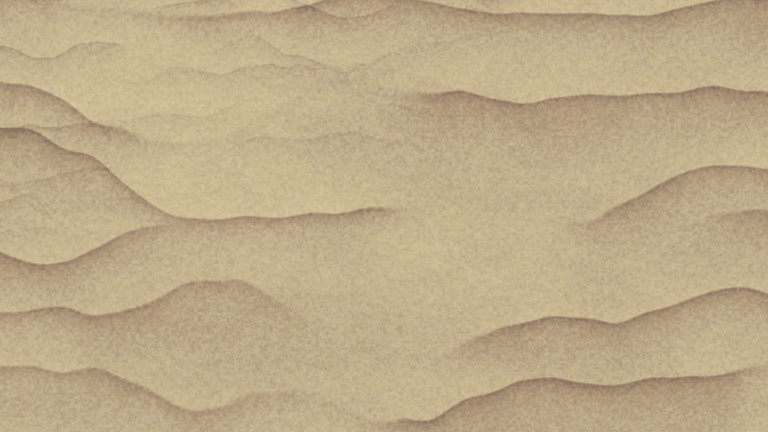
This texture is drawn by a WebGL 1 fragment shader. Its source:

```glsl
precision highp float;
// Wind-blown sand seen from above: wavering, broken ripple crests.
// Each crest is a noisy curve with a sharp upper edge and a shadow that
// fades downward; soft undulation and fine grain are laid over it.

uniform vec2 u_resolution;

// Sand colours, from lit to deepest shade
const vec3 LIT_SAND    = vec3(0.785, 0.715, 0.563);
const vec3 PALE_SAND   = vec3(0.752, 0.685, 0.555);
const vec3 MID_SAND    = vec3(0.720, 0.640, 0.510);
const vec3 SHADE_SAND  = vec3(0.665, 0.575, 0.465);
const vec3 CREST_SHADE = vec3(0.550, 0.460, 0.375);

// Lengths are fractions of the canvas height
const float DUNE_SPACING   = 0.175;
const float RIPPLE_SPACING = 0.085;
const float LINE_WIDTH     = 0.011;
const float SHADOW_LENGTH  = 0.062;
const float LINE_DEPTH     = 0.38;
const float SHADOW_DEPTH   = 0.54;
const float RIPPLE_DEPTH   = 0.50;
const float BASE_SHADE     = 0.06;
const float GLOW           = 0.12;
const float UNDULATION     = 0.34;
const float GRAIN_FINE     = 0.36;
const float GRAIN_COARSE   = 0.20;
const float TINT_AMOUNT    = 0.03;

float hash(vec2 p) {
  vec3 q = fract(vec3(p.xyx) * 0.1031);
  q += dot(q, q.yzx + 33.33);
  return fract((q.x + q.y) * q.z);
}

float noise(vec2 p) {
  vec2 cell = floor(p);
  vec2 f = fract(p);
  f = f * f * (3.0 - 2.0 * f);
  float low = mix(hash(cell), hash(cell + vec2(1.0, 0.0)), f.x);
  float high = mix(hash(cell + vec2(0.0, 1.0)), hash(cell + vec2(1.0, 1.0)), f.x);
  return mix(low, high, f.y);
}

// Noise centred on zero
float wave(vec2 p) {
  return noise(p) - 0.5;
}

// Height of a crest line at x; neighbouring rows share part of the bend
float crestHeight(float x, float row, float spacing, float seed) {
  float u = x * DUNE_SPACING / spacing;
  float bend = 1.05 * wave(vec2(u * 2.3 + seed, row * 0.7 + seed))
             + 0.75 * wave(vec2(u * 4.3 + row * 3.7, row * 5.3 + seed))
             + 0.14 * wave(vec2(u * 14.0, row * 9.1 + seed));
  float jitter = 0.35 * (hash(vec2(row + 40.0, seed)) - 0.5);
  return spacing * (row + 0.5 + jitter + bend);
}

// Shade below the nearby crests, minus the glow on their lit upper side
float crestShade(vec2 p, float spacing, float seed) {
  float scale = spacing / DUNE_SPACING;
  float baseRow = floor(p.y / spacing);
  float shade = 0.0;
  float glow = 0.0;
  for (int i = -2; i <= 4; i++) {
    float row = baseRow + float(i);
    float along = p.x * 2.6 / scale + seed + 5.7 * row;
    float presence = noise(vec2(along, row * 7.3 + seed));
    float strength = smoothstep(0.14, 0.62, presence);
    float below = crestHeight(p.x, row, spacing, seed) - p.y;
    float softness = mix(0.020, 0.004, strength) * scale;
    float edge = smoothstep(-softness, softness, below);
    float depth = max(below, 0.0) / scale;
    float reach = SHADOW_LENGTH * (0.45 + 0.7 * strength);
    float fall = LINE_DEPTH * strength * exp(-depth / LINE_WIDTH)
               + SHADOW_DEPTH * exp(-depth / reach);
    shade = max(shade, edge * strength * fall);
    float above = max(-below, 0.0) / scale;
    glow = max(glow, (1.0 - edge) * strength * exp(-above / 0.045));
  }
  return shade - GLOW * glow;
}

// Piecewise linear ramp, so that grain keeps its contrast in every tone
vec3 sandColor(float shade) {
  vec3 c = mix(LIT_SAND, PALE_SAND, clamp(shade / 0.16, 0.0, 1.0));
  c = mix(c, MID_SAND, clamp((shade - 0.16) / 0.15, 0.0, 1.0));
  c = mix(c, SHADE_SAND, clamp((shade - 0.31) / 0.25, 0.0, 1.0));
  c = mix(c, CREST_SHADE, clamp((shade - 0.56) / 0.44, 0.0, 1.0));
  return c - 0.16 * min(shade, 0.0);
}

void main() {
  vec2 p = gl_FragCoord.xy / u_resolution.y;

  // Large crests, with small ripples gathered toward the upper left
  float shade = BASE_SHADE + crestShade(p, DUNE_SPACING, 23.0);
  float patchNoise = 0.5 * wave(p * 3.0 + 20.0);
  float rippleMask = smoothstep(0.1, 0.7, p.y - 0.6 * p.x + patchNoise);
  shade += RIPPLE_DEPTH * rippleMask * crestShade(p, RIPPLE_SPACING, 37.0);

  // Soft swells, stretched along the crests
  shade += UNDULATION * wave(p * vec2(2.2, 4.5) + 7.0);
  shade += 0.4 * UNDULATION * wave(p * vec2(8.0, 17.0) + 3.0);

  // Grain
  shade += GRAIN_FINE * wave(p * 270.0 + 5.0);
  shade += GRAIN_COARSE * wave(p * vec2(110.0, 135.0) + 60.0);

  vec3 color = sandColor(shade);
  color.b += TINT_AMOUNT * wave(p * 140.0 + 90.0);
  gl_FragColor = vec4(color, 1.0);
}
```
